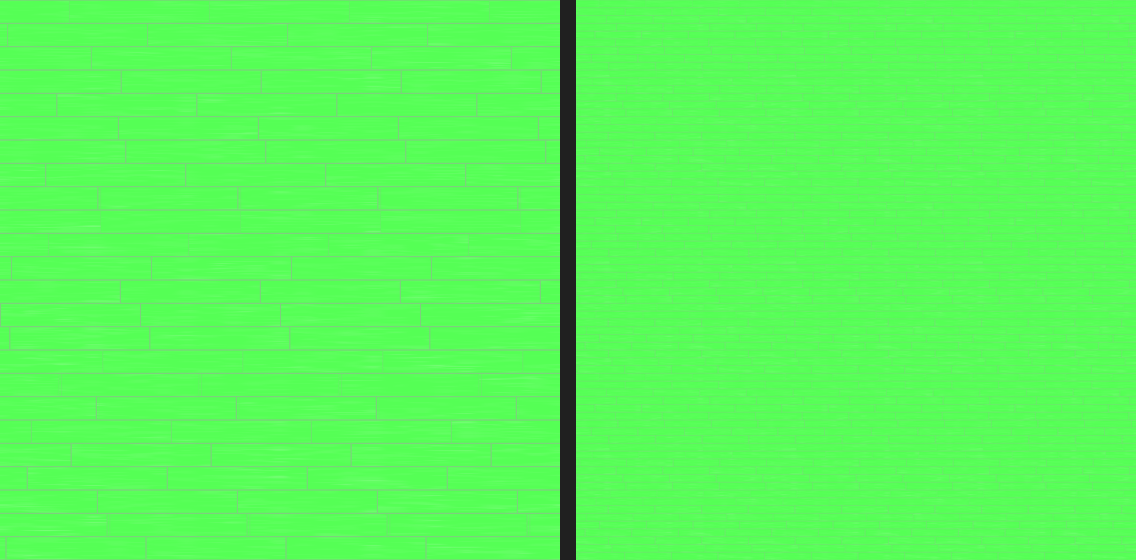
Left: one tile. Right: repeated 3 by 3.
This texture is drawn by a three.js fragment shader. Its source:

```glsl
// Bright green plank floor: 24 courses of 4 boards, each course shifted at random.
// Thin grey-green seams divide the boards; joints vary in strength by course.
// Stretched value noise, seeded per board and wrapped, draws the pale grain.

#define ROWS 24.0
#define BOARDS 4.0
#define SEAM_WIDTH 0.0021
#define JOINT_WIDTH 0.0018
#define DOUBLE_GAP 0.0050
#define VEIL 0.19
#define WISPS 0.30
#define BOARD_GREEN vec3(0.334, 1.0, 0.334)
#define GRAIN_PALE vec3(0.60, 0.98, 0.60)
#define SEAM_GREY vec3(0.51, 0.79, 0.51)

varying vec2 vUv;

float hash(vec2 p) {
  return fract(sin(dot(p, vec2(127.1, 311.7))) * 43758.5453);
}

// Value noise that repeats over the canvas after cells.x by cells.y cells.
float wrapNoise(vec2 uv, vec2 cells, float seed) {
  vec2 p = uv * cells;
  vec2 i = floor(p);
  vec2 f = fract(p);
  f = f * f * (3.0 - 2.0 * f);
  vec2 a = mod(i, cells);
  vec2 b = mod(i + 1.0, cells);
  vec2 s = vec2(seed, seed * 1.7);
  float low = mix(hash(a + s), hash(vec2(b.x, a.y) + s), f.x);
  float high = mix(hash(vec2(a.x, b.y) + s), hash(b + s), f.x);
  return mix(low, high, f.y);
}

// Soft line that keeps its weight when it is thinner than a screen pixel.
float line(float dist, float width, float pixel) {
  float reach = max(width, 1.1 * pixel);
  return (1.0 - smoothstep(0.0, reach, abs(dist))) * width / reach;
}

void main() {
  vec2 pixel = fwidth(vUv);

  // Course and board layout
  float row = mod(floor(vUv.y * ROWS), ROWS);
  float shift = hash(vec2(row, 3.0));
  float along = vUv.x * BOARDS - shift;
  float board = mod(floor(along), BOARDS);
  float seed = floor(hash(vec2(board, row + 9.0)) * 60.0);

  // Distances to the nearest seam and end joint
  float seamDist = (0.5 - abs(fract(vUv.y * ROWS) - 0.5)) / ROWS;
  float jointDist = (fract(along + 0.5) - 0.5) / BOARDS;

  // Grain: an even veil of fine fibres and sparse wisps gathered in patches
  float patches = smoothstep(0.25, 0.85, wrapNoise(vUv, vec2(12.0, 72.0), seed));
  float veil = smoothstep(0.38, 0.95, wrapNoise(vUv, vec2(24.0, 384.0), seed + 5.0));
  float wisps = smoothstep(0.72, 1.0, wrapNoise(vUv, vec2(18.0, 512.0), seed + 11.0));
  float wear = mix(0.75, 1.1, hash(vec2(seed, 21.0)));
  float grain = (VEIL * veil * mix(0.55, 1.0, patches) + WISPS * wisps * patches) * wear;
  vec3 color = mix(BOARD_GREEN, GRAIN_PALE, grain);

  // End joints: some courses are faint, some carry a second pale line
  float strength = mix(0.15, 1.0, smoothstep(0.05, 0.6, hash(vec2(row, 17.0))));
  float doubled = step(0.82, hash(vec2(row, 29.0))) * 0.3;
  float joint = line(jointDist, JOINT_WIDTH, pixel.x) * strength;
  joint = max(joint, line(jointDist - DOUBLE_GAP, JOINT_WIDTH, pixel.x) * doubled);

  // Long seams with slight wear along their length
  float fade = mix(0.85, 1.0, wrapNoise(vUv, vec2(32.0, 24.0), 41.0));
  float seam = line(seamDist, SEAM_WIDTH, pixel.y) * fade;

  color = mix(color, SEAM_GREY, max(seam, joint));
  gl_FragColor = vec4(color, 1.0);
}
```
